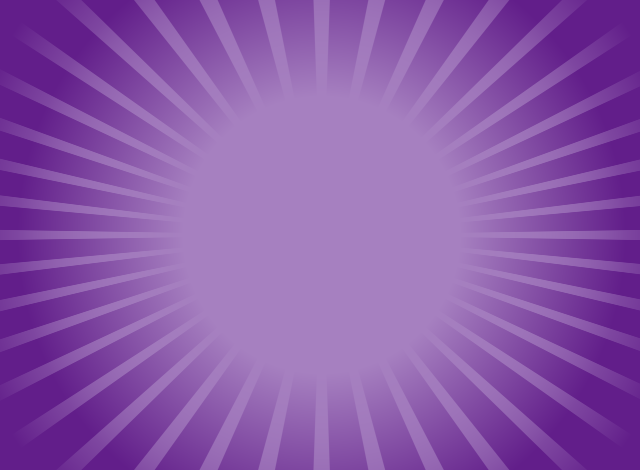
This background is drawn by a Shadertoy shader. Its source:

```glsl
#define RAY_COUNT 40.0
#define RAY_FILL 0.30
#define RAY_STRETCH 1.48
#define DISC_RADIUS 0.294
#define GLOW_RADIUS 0.647
#define RAY_RADIUS 0.785
#define RAY_STRENGTH 0.85
#define CENTER vec2(0.5026, 0.5)
#define LILAC vec3(0.651, 0.502, 0.753)
#define VIOLET vec3(0.384, 0.118, 0.541)

const float TAU = 6.2831853;

// Coverage of evenly spaced wedges, fanned out in a widened space
float rayMask(vec2 p, float pixel) {
    vec2 q = vec2(p.x / RAY_STRETCH, p.y);
    float spacing = TAU / RAY_COUNT;
    float angle = atan(q.y, q.x);
    float offset = abs(fract(angle / spacing + 0.5) - 0.5) * spacing;
    float edge = (offset - 0.5 * RAY_FILL * spacing) * length(q);
    return 1.0 - smoothstep(-0.5 * pixel, 0.5 * pixel, edge);
}

void mainImage(out vec4 fragColor, in vec2 fragCoord) {
    vec2 p = (fragCoord - CENTER * iResolution.xy) / iResolution.y;
    float radius = length(p);

    // Flat disc with a circular glow around it
    float glow = clamp((radius - DISC_RADIUS) / (GLOW_RADIUS - DISC_RADIUS), 0.0, 1.0);
    vec3 color = mix(LILAC, VIOLET, glow);

    // Pale rays that fade toward the corners
    float reach = clamp((radius - DISC_RADIUS) / (RAY_RADIUS - DISC_RADIUS), 0.0, 1.0);
    float fade = RAY_STRENGTH * (1.0 - reach * reach);
    color = mix(color, LILAC, fade * rayMask(p, 1.0 / iResolution.y));

    fragColor = vec4(color, 1.0);
}
```
